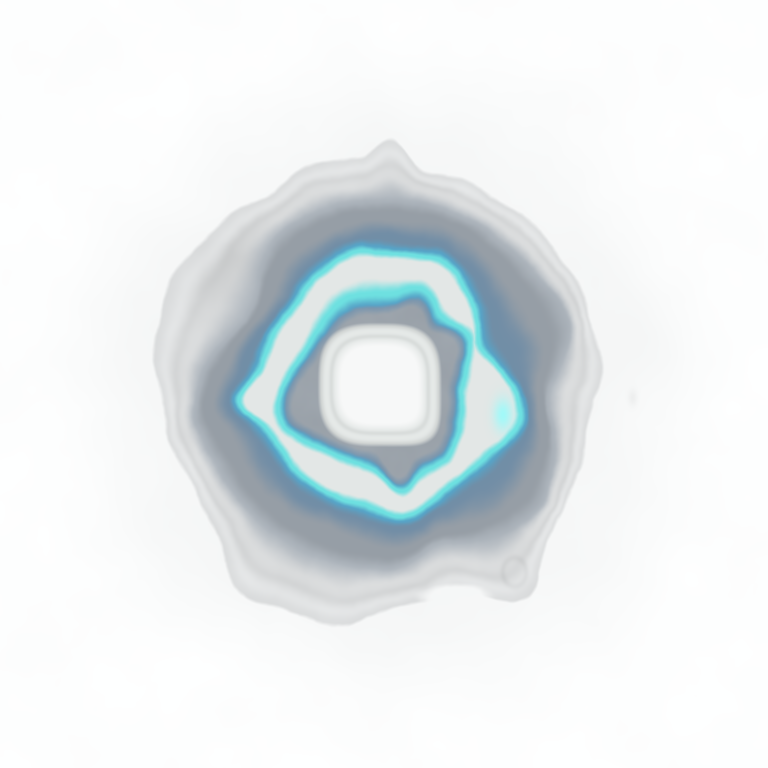
Write a Shadertoy shader that draws this background.

```glsl
// A soft, pale plasma ring: nested wavy contours around a white, squarish core.
// Each contour is a radius over the angle, made of a base plus smooth angular bumps;
// distances between neighbouring contours drive the colour ramps. Lengths are in percent.

const vec3 PAPER = vec3(0.985, 0.988, 0.988);
const vec3 MIST  = vec3(0.962, 0.967, 0.967);
const vec3 SMOKE = vec3(0.855, 0.862, 0.865);
const vec3 ASH   = vec3(0.590, 0.620, 0.650);
const vec3 STEEL = vec3(0.445, 0.555, 0.650);
const vec3 BLUE  = vec3(0.340, 0.640, 0.780);
const vec3 CYAN  = vec3(0.430, 0.880, 0.880);
const vec3 PEARL = vec3(0.890, 0.905, 0.900);

// Smooth bump over the circle; angles in degrees.
float bump(float angle, float centre, float width, float height) {
    float d = (mod(angle - centre + 180.0, 360.0) - 180.0) / width;
    return height * exp(-d * d);
}

// Soft line of the given half width around x = centre.
float line(float x, float centre, float width) {
    float d = (x - centre) / width;
    return exp(-d * d);
}

// Layered, rotated sines in about -1..1.
float waves(vec2 p) {
    float sum = 0.0, gain = 0.5;
    for (int i = 0; i < 5; i++) {
        sum += gain * sin(p.x + 1.3 * sin(p.y)) * cos(p.y - 0.7 * sin(p.x));
        p = mat2(1.3, 1.1, -1.1, 1.3) * p + 2.1;
        gain *= 0.55;
    }
    return sum;
}

// Inner rim of the glowing band.
float innerRim(float a) {
    return 10.0 + bump(a, 30.0, 14.0, 1.7) + bump(a, 67.0, 12.0, 2.0)
        + bump(a, 115.0, 20.0, 0.5) + bump(a, 197.0, 24.0, 3.4)
        + bump(a, 279.0, 10.0, 2.9) + bump(a, 305.0, 20.0, 1.8)
        + bump(a, 355.0, 14.0, -0.6);
}

// Outer rim of the glowing band.
float glowRim(float a) {
    return 16.7 + bump(a, -15.0, 15.0, 2.5) + bump(a, 22.0, 16.0, -2.4)
        + bump(a, 65.0, 16.0, 1.7) + bump(a, 102.0, 20.0, 1.6)
        + bump(a, 143.0, 12.0, -0.5) + bump(a, 187.0, 10.0, 3.0)
        + bump(a, -80.0, 12.0, 1.6);
}

// Edge of the dark ring.
float ashRim(float a) {
    return 24.0 + bump(a, 20.0, 14.0, 1.5) + bump(a, -4.0, 14.0, -2.5)
        + bump(a, -40.0, 14.0, 1.8) + bump(a, -71.0, 10.0, -2.1)
        + bump(a, 152.0, 18.0, -4.1) + bump(a, 191.0, 10.0, 1.0);
}

// Edge of the faint outer veil.
float veilRim(float a) {
    return 28.3 + bump(a, -13.0, 10.0, -1.3) + bump(a, -56.0, 10.0, 5.0)
        + bump(a, -106.0, 16.0, 3.9) + bump(a, -126.0, 10.0, 3.6)
        + bump(a, 155.0, 28.0, 2.5) + bump(a, 104.0, 12.0, 1.6)
        + bump(a, 88.0, 5.0, 3.1) + 0.25 * sin(radians(a * 17.0));
}

// Radius relative to the core: a rounded square pulled to the lower right.
float coreRadius(vec2 p, float a) {
    vec2 q = abs(p - vec2(-0.55, -0.1));
    float r = pow(q.x * q.x * q.x + q.y * q.y * q.y, 1.0 / 3.0);
    return r / (7.8 + bump(a, -48.0, 20.0, 0.7));
}

vec3 background(vec2 p, float r) {
    float haze = smoothstep(48.0, 27.0, r + 5.0 * waves(p * 0.09));
    vec3 col = mix(PAPER + 0.008, MIST, haze) + 0.006 * waves(p * 0.17 + 3.0);
    float speck = length((p - vec2(32.4, -1.8)) / vec2(0.6, 1.1));
    return col - 0.04 * exp(-speck * speck);
}

vec3 veil(vec2 p, float s, float a) {
    vec3 col = mix(ASH + 0.09, SMOKE, smoothstep(-0.05, 0.4, s));
    col += 0.035 * line(s, 0.78, 0.12) - 0.025 * line(s, 0.58, 0.09);
    col -= bump(a, 142.0, 16.0, 0.045) * line(s, 0.45, 0.3);
    float curl = length((p - vec2(17.0, -24.5)) / vec2(0.9, 1.1));
    return col - 0.035 * line(curl, 1.7, 0.4) + 0.012 * waves(p * 0.35);
}

vec3 darkRing(vec2 p, float t) {
    vec3 col = mix(STEEL, ASH, smoothstep(0.15, 0.62, t + 0.18 * waves(p * 0.16)));
    col = mix(BLUE, col, smoothstep(-0.06, 0.16, t));
    return mix(col, ASH + 0.07, smoothstep(0.75, 1.0, t));
}

// Colour ramp from the rim of the band (0) to its bright middle (1).
vec3 glow(float level) {
    vec3 col = mix(BLUE, CYAN, smoothstep(0.0, 0.42, level));
    return mix(col, PEARL, smoothstep(0.45, 0.9, level));
}

vec3 core(float r) {
    vec3 col = mix(PAPER - 0.015, PEARL + 0.01, smoothstep(0.62, 0.8, r));
    return col - 0.05 * line(r, 0.81, 0.04) - 0.08 * line(r, 0.99, 0.05);
}

void mainImage(out vec4 fragColor, in vec2 fragCoord) {
    float size = min(iResolution.x, iResolution.y);
    vec2 p = 100.0 * (fragCoord - 0.5 * iResolution.xy) / size;
    float soft = 0.25 + 50.0 / size;
    float r = length(p);
    float a = degrees(atan(p.y, p.x + 1e-5));
    float wobble = 0.3 * waves(p * 0.5);
    float inner = innerRim(a) + wobble, outer = glowRim(a) + wobble;
    float ash = ashRim(a) + wobble, edge = veilRim(a) + wobble;

    // Outer layers, from the paper inwards, with a pale gap in the veil.
    vec3 col = background(p, r);
    float gap = length((p - vec2(9.3, -27.6)) / vec2(4.6, 1.5)) + 0.5 * wobble;
    float veilMask = smoothstep(soft, -soft, r - edge) * smoothstep(0.7, 1.2, gap);
    col = mix(col, veil(p, (r - ash) / (edge - ash), a), veilMask);
    col = mix(col, darkRing(p, (r - outer) / (ash - outer)), smoothstep(0.6, -0.6, r - ash));

    // Glowing band, with a wider cyan side at the top and a spot at the right.
    float innerWidth = 2.1 + bump(a, 100.0, 35.0, 2.0);
    float level = min((r - inner) / innerWidth, (outer - r) / 1.9);
    float spot = length((p - vec2(15.5, -4.0)) / vec2(1.2, 2.1));
    vec3 band = mix(glow(level), CYAN + 0.12, 0.75 * exp(-spot * spot));
    col = mix(col, band, smoothstep(soft, -soft, r - outer));

    // Grey lining and the white core.
    vec3 lining = mix(ASH + 0.02, STEEL + 0.03, smoothstep(-1.3, 0.0, r - inner));
    lining += 0.015 * waves(p * 0.4);
    col = mix(col, lining, smoothstep(soft, -soft, r - inner));
    float coreR = coreRadius(p, a);
    col = mix(col, core(coreR), smoothstep(1.05, 0.97, coreR));

    fragColor = vec4(clamp(col, 0.0, 1.0), 1.0);
}
```
